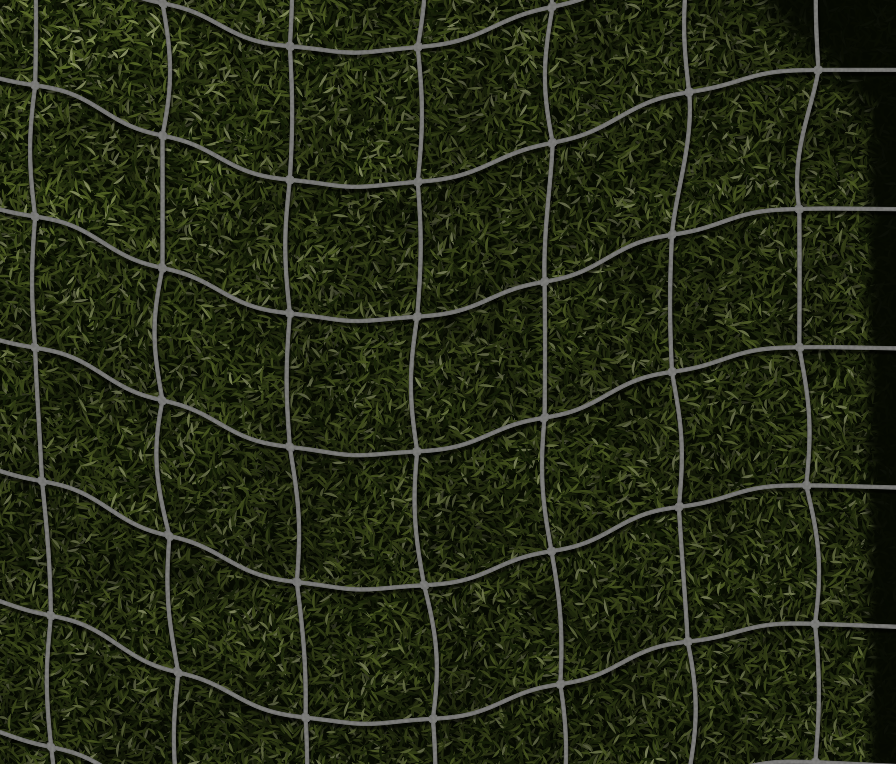
This pattern is drawn by a WebGL 1 fragment shader. Its source:

```glsl
precision highp float;
uniform vec2 u_resolution;

#define TAU 6.2831853
#define COL_START 0.046
#define COL_GAP 0.1667
#define ROW_START 0.113
#define ROW_GAP 0.1713
#define ROPE_RADIUS 0.0029
#define KNOT_RADIUS 0.0064
#define BLADE_CELL 0.0125
#define BLADE_WIDTH 0.14
#define ROPE_COLOR vec3(0.48, 0.48, 0.47)
#define SOIL_COLOR vec3(0.025, 0.04, 0.008)
#define LEAF_COLOR vec3(0.27, 0.315, 0.12)

float hash(vec2 p) {
  return fract(sin(dot(p, vec2(127.1, 311.7))) * 43758.55);
}

float gradientDot(vec2 cell, vec2 offset) {
  float a = TAU * hash(cell);
  return dot(vec2(cos(a), sin(a)), offset);
}

float gradientNoise(vec2 p) {
  vec2 i = floor(p), f = fract(p);
  vec2 s = f * f * f * (f * (f * 6.0 - 15.0) + 10.0);
  vec2 e = vec2(1.0, 0.0);
  return mix(
    mix(gradientDot(i, f), gradientDot(i + e, f - e), s.x),
    mix(gradientDot(i + e.yx, f - e.yx), gradientDot(i + 1.0, f - 1.0), s.x),
    s.y);
}

// Downward droop of a horizontal rope.
float sag(float x) {
  float d = x - 0.466;
  float phase = TAU * abs(d) / (d < 0.0 ? 1.10 : 1.223);
  return 0.055 + 0.0765 * cos(min(phase, 0.5 * TAU));
}

// Column and row position in the net; ropes lie on whole numbers.
vec2 netCoord(vec2 p) {
  float gap = ROW_GAP + 0.0093 * p.x;
  float row = (p.y - ROW_START - sag(p.x)) / gap;
  float bend = 0.021 * smoothstep(2.0, 4.2, row)
    + 0.025 * smoothstep(0.5, 1.0, p.x) * (1.0 - smoothstep(0.0, 1.0, row));
  float col = (p.x - COL_START - bend) / COL_GAP;

  // Ropes level out at the knots and bulge between them.
  row = (p.y - ROW_START - sag(p.x - 0.013 * sin(TAU * col))) / gap;
  float slack = hash(vec2(floor(col + 0.5), floor(row)) + 3.0) - 0.5;
  col -= 0.13 * slack * sin(0.5 * TAU * fract(row));
  return vec2(col, row);
}

// Signed distance to ropes and knots.
float netDistance(vec2 p) {
  float e = 0.0005;
  vec2 n = netCoord(p);
  vec2 dx = (netCoord(p + vec2(e, 0.0)) - n) / e;
  vec2 dy = (netCoord(p + vec2(0.0, e)) - n) / e;
  vec2 slope = min(sqrt(dx * dx + dy * dy), vec2(8.0));
  vec2 d = abs(fract(n + 0.5) - 0.5) / slope;
  return min(min(d.x, d.y) - ROPE_RADIUS, length(d) - KNOT_RADIUS);
}

// Overlapping layers of short, curved, tapered blades.
vec3 grass(vec2 p, float pixel) {
  vec3 color = SOIL_COLOR;
  float soft = 0.6 * pixel / BLADE_CELL;
  for (int layer = 0; layer < 5; layer++) {
    float depth = float(layer) / 4.0;
    vec2 g = p / BLADE_CELL + depth * vec2(13.3, 29.7);
    for (int k = 0; k < 9; k++) {
      float kf = float(k);
      vec2 cell = floor(g) + vec2(mod(kf, 3.0), floor(kf / 3.0)) - 1.0;
      vec2 seed = cell + 57.0 * depth;
      vec2 center = cell + vec2(hash(seed + 1.3), hash(seed + 4.7));
      float angle = TAU * hash(seed + 8.1);
      vec2 axis = vec2(cos(angle), sin(angle));
      vec2 d = g - center;
      float u = dot(d, axis) / mix(0.5, 0.95, hash(seed + 12.9));
      float taper = max(1.0 - u * u, 0.0);
      float v = dot(d, vec2(-axis.y, axis.x)) + 0.15 * taper * sin(angle * 3.0);
      float edge = abs(v) - BLADE_WIDTH * taper;
      float cover = (1.0 - smoothstep(-soft, soft, edge)) * step(abs(u), 1.0);
      float tone = hash(seed + 17.5);
      vec3 blade = mix(SOIL_COLOR * 2.0, LEAF_COLOR, tone);
      blade = mix(blade, vec3(0.37, 0.39, 0.27), smoothstep(0.82, 1.0, tone));
      color = mix(color, blade * mix(0.5, 1.1, depth), cover);
    }
  }
  return color;
}

void main() {
  float pixel = 1.0 / u_resolution.y;
  vec2 p = gl_FragCoord.xy * pixel;
  p.y = 1.0 - p.y;

  // Uneven light over the turf, brightest at the upper left.
  vec3 color = grass(p, pixel);
  color *= 1.0 + 0.3 * gradientNoise(p * 9.0) + 0.25 * gradientNoise(p * 38.0);
  color *= mix(1.2, 0.98, smoothstep(0.0, 0.8, length(p)));

  // Dark border on the right and in the upper right corner.
  float ragged = 0.012 * gradientNoise(p * 70.0);
  float border = max(smoothstep(1.125, 1.15, p.x + ragged),
                     smoothstep(0.95, 1.03, p.x - p.y + 2.0 * ragged));
  color = mix(color, SOIL_COLOR * 0.7 + color * 0.06, border);

  // Rope shadow, then the rope with its worn fibres.
  float shadow = netDistance(p - vec2(0.001, 0.004));
  color *= mix(0.4, 1.0, smoothstep(-0.001, 0.003, shadow));
  float rope = netDistance(p);
  vec3 fibre = ROPE_COLOR * (1.0 + 0.12 * gradientNoise(p * 240.0));
  fibre *= mix(1.0, 0.85, smoothstep(-0.002, 0.0, rope));
  color = mix(color, fibre, 1.0 - smoothstep(-0.5 * pixel, 0.5 * pixel, rope));
  gl_FragColor = vec4(color, 1.0);
}
```
